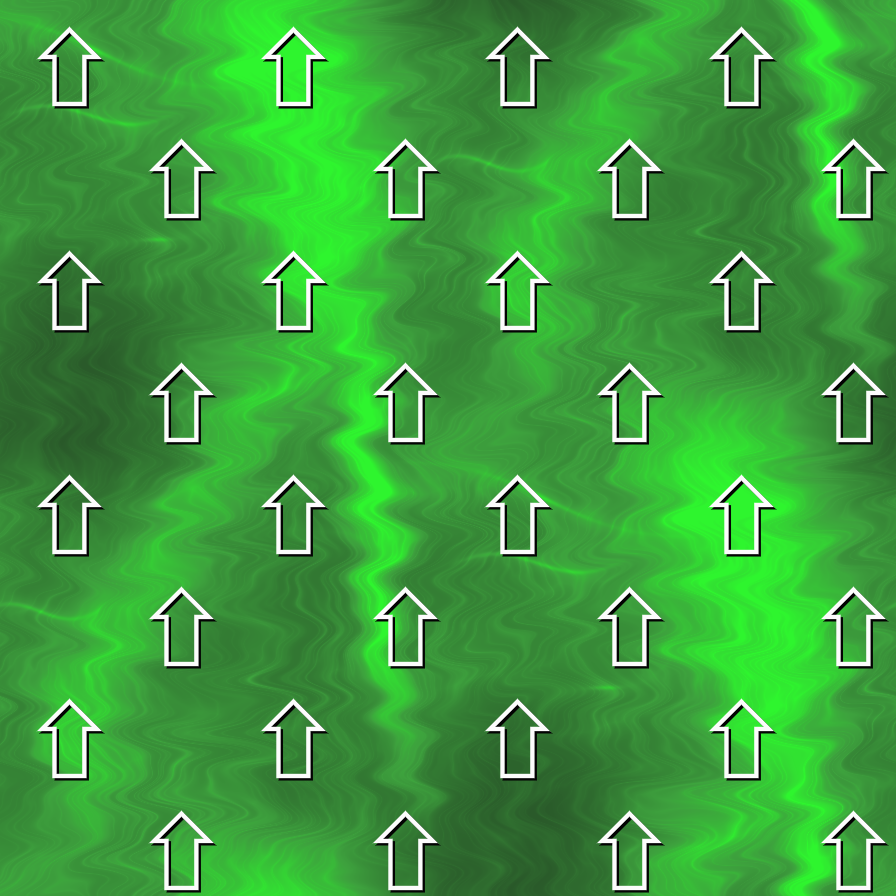
Reproduce this pattern procedurally as a WebGL 2 fragment shader.

```glsl
#version 300 es
precision highp float;
// Staggered outlined up arrows with a hard shadow over glowing green strands.
// The strands are ridged noise bent by layered sines; everything behind the
// arrows recurs every half canvas along the diagonal.

#define TILES 4.0            // arrow tiles across and down, two arrows each
#define ARROW_SHIFT vec2(0.310, 0.297)
#define STROKE 0.0195        // outline width, in tiles
#define SHADOW 0.0105        // shadow offset, in tiles
#define ZIGZAG 0.013         // sideways swing of the strands
#define STRANDS 0.40         // strand brightness
#define BASE_TONE 0.27

uniform vec2 u_resolution;
out vec4 fragColor;

const float TAU = 6.28318;
const vec3 DARK = vec3(0.16, 0.34, 0.16);
const vec3 MID = vec3(0.24, 0.63, 0.24);
const vec3 BRIGHT = vec3(0.18, 0.96, 0.18);
const vec3 LINE = vec3(0.99);
const vec3 INK = vec3(0.01);

// Thin filaments: start and end points
const vec4 FILAMENTS[4] = vec4[4](
    vec4(-0.06, 0.015, 0.28, 0.10), vec4(0.10, 0.30, 0.25, 0.235),
    vec4(0.0, 0.132, 0.20, 0.125), vec4(0.47, 0.19, 0.62, 0.175));

// Hash of a grid cell that recurs after half the grid on the diagonal
float cellHash(vec2 c, vec2 n) {
    c -= 0.5 * n * floor(2.0 * c.y / n.y);
    c.x = mod(c.x, n.x);
    vec3 h = fract(vec3(c.xyx + n.x * 0.37) * vec3(0.1031, 0.1030, 0.0973));
    h += dot(h, h.yzx + 33.33);
    return fract((h.x + h.y) * h.z);
}

// Value noise with n cells over the canvas (n even)
float noise(vec2 p, vec2 n) {
    p *= n;
    vec2 i = floor(p), f = fract(p);
    f = f * f * (3.0 - 2.0 * f);
    vec2 e = vec2(1.0, 0.0);
    return mix(mix(cellHash(i, n), cellHash(i + e, n), f.x),
               mix(cellHash(i + e.yx, n), cellHash(i + 1.0, n), f.x), f.y);
}

float bell(float x) { return exp(-x * x); }

// Glowing bands, dark pools and filaments of one half-canvas copy
float glow(vec2 p, float bend) {
    float x = p.x + bend;
    float fade = smoothstep(-0.12, 0.04, p.y) * (1.0 - smoothstep(0.70, 0.95, p.y));
    float width = mix(0.080, 0.030, smoothstep(0.18, 0.42, p.y));
    float light = 0.58 * fade * bell((x - 0.315 - 0.155 * p.y) / width);
    float sideFade = smoothstep(0.30, 0.45, p.y) * (1.0 - smoothstep(0.78, 1.0, p.y));
    float sideX = mix(0.30, 0.09, smoothstep(0.32, 0.86, p.y));
    light += 0.30 * sideFade * bell((x - sideX) / 0.05);
    light -= 0.28 * bell(length((p - vec2(0.07, 0.40)) / vec2(0.13, 0.15)));
    for (int i = 0; i < 4; i++) {
        vec2 a = FILAMENTS[i].xy, along = FILAMENTS[i].zw - a;
        float t = clamp(dot(p - a, along) / dot(along, along), 0.0, 1.0);
        float sag = 0.012 * sin(TAU * t);
        float d = length(p - a - along * t + vec2(0.0, sag));
        light += sin(0.5 * TAU * t) * (0.20 * bell(d / 0.0025) + 0.10 * bell(d / 0.010));
    }
    return light;
}

// Green backdrop; p has its origin at the upper left
vec3 backdrop(vec2 p) {
    float drift = noise(p, vec2(8.0));
    float bend = ZIGZAG * sin(TAU * (14.0 * p.y + 2.0 * p.x) + 5.0 * drift)
               + 0.4 * ZIGZAG * sin(TAU * (27.0 * p.y - p.x) + 4.0 * drift)
               + 0.07 * (noise(p, vec2(6.0, 10.0)) - 0.5);
    float tone = BASE_TONE + 0.20 * (noise(p, vec2(6.0, 8.0)) - 0.5);
    for (int k = -1; k <= 2; k++) {
        vec2 q = p - 0.5 * float(k);
        tone += glow(vec2(fract(q.x + 0.3) - 0.3, q.y), bend);
    }
    // Strands: ridges of noise stretched downwards, finer in each layer
    vec2 n = vec2(14.0, 6.0);
    float strands = 0.0, weight = 0.42;
    for (int i = 0; i < 5; i++) {
        vec2 q = vec2(p.x + bend * (1.0 + 0.12 * float(i)), p.y);
        float ridge = 1.0 - abs(2.0 * noise(q, n) - 1.0);
        strands += weight * pow(ridge, 5.0) * (0.4 + noise(q.yx, vec2(10.0)));
        n = vec2(n.x * 1.8 - mod(n.x * 1.8, 2.0), n.y + 2.0);
        weight *= 0.87;
    }
    tone = max(tone, 0.0);
    float v = clamp(tone + STRANDS * strands * (0.35 + 0.9 * min(tone, 0.7)), 0.0, 1.0);
    return v < 0.45 ? mix(DARK, MID, v / 0.45) : mix(MID, BRIGHT, (v - 0.45) / 0.55);
}

// Signed distance to the arrow outline band; p.y runs down from the apex
float arrowLine(vec2 p) {
    float x = abs(p.x);
    float head = max((x - p.y) * 0.7071, p.y - 0.145);
    float stem = max(x - 0.0765, max(p.y - 0.355, 0.078 - p.y));
    return abs(min(head, stem) + 0.5 * STROKE) - 0.5 * STROKE;
}

void main() {
    vec2 p = gl_FragCoord.xy / u_resolution;
    p.y = 1.0 - p.y;
    // Nearest arrow of the staggered lattice
    vec2 q = p * TILES - ARROW_SHIFT;
    vec2 a = q - round(q), b = q - 0.5 - round(q - 0.5);
    vec2 arrow = abs(a.x) + abs(a.y) < abs(b.x) + abs(b.y) ? a : b;
    arrow.y += 0.178;
    float soft = TILES / u_resolution.y;
    vec3 color = backdrop(p);
    color = mix(color, INK, clamp(0.5 - arrowLine(arrow - SHADOW) / soft, 0.0, 1.0));
    color = mix(color, LINE, clamp(0.5 - arrowLine(arrow) / soft, 0.0, 1.0));
    fragColor = vec4(color, 1.0);
}
```
